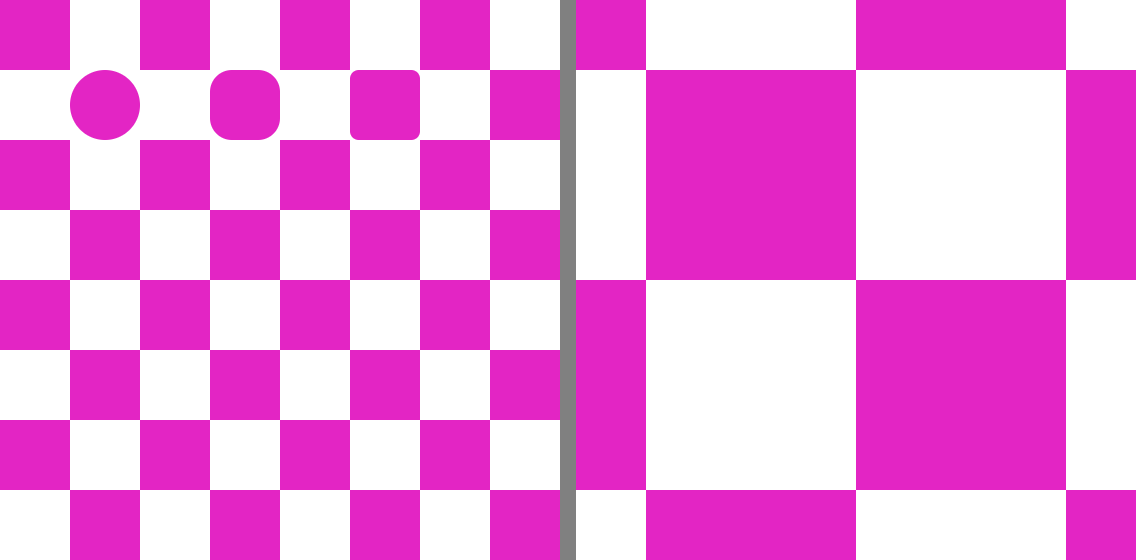
Left, the full canvas; right, a detail of the centre.
Write a WebGL 1 fragment shader that draws this pattern.

```glsl
precision highp float;
// Two-colour checkerboard with one row whose squares go from circle to sharp corners.

#define CELLS 8.0
#define ROUNDED_ROW 6.0
#define MAX_RADIUS 0.5
#define RADIUS_STEP 0.1875
#define INK vec3(0.89, 0.145, 0.77)
#define PAPER vec3(1.0)

uniform vec2 u_resolution;

// Signed distance to a unit square with rounded corners, centred on the origin.
float roundedSquare(vec2 p, float radius) {
  vec2 q = abs(p) - 0.5 + radius;
  return length(max(q, 0.0)) + min(max(q.x, q.y), 0.0) - radius;
}

// Corner radius shrinks with each inked square along the rounded row.
float cornerRadius(vec2 cell) {
  float order = floor(cell.x * 0.5);
  float inRow = 1.0 - step(0.5, abs(cell.y - ROUNDED_ROW));
  return inRow * max(MAX_RADIUS - RADIUS_STEP * order, 0.0);
}

void main() {
  vec2 grid = gl_FragCoord.xy / u_resolution * CELLS;
  vec2 cell = floor(grid);
  vec2 local = fract(grid) - 0.5;

  // Odd cells hold the ink; even cells measure the distance to their inked neighbours.
  bool inked = mod(cell.x + cell.y, 2.0) > 0.5;
  float dist = inked ? roundedSquare(local, cornerRadius(cell))
                     : -roundedSquare(local, 0.0);

  // One-pixel edge smoothing.
  float pixelsPerCell = min(u_resolution.x, u_resolution.y) / CELLS;
  float coverage = clamp(0.5 - dist * pixelsPerCell, 0.0, 1.0);
  gl_FragColor = vec4(mix(PAPER, INK, coverage), 1.0);
}
```
